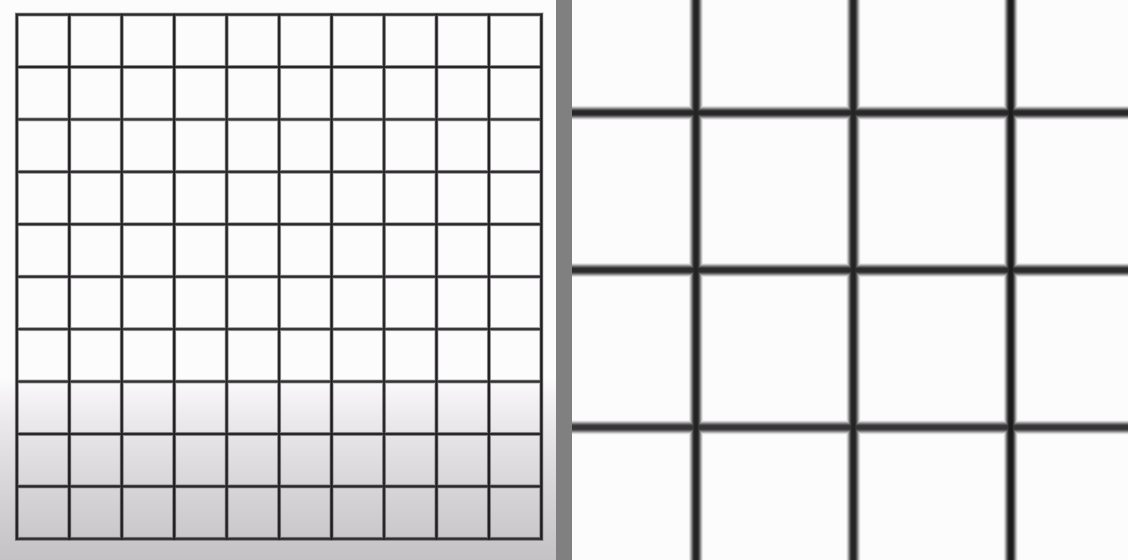
Left, the full canvas; right, a detail of the centre.
This pattern is drawn by a WebGL 1 fragment shader. Its source:

```glsl
precision highp float;
// Ten by ten grid of soft dark lines on white paper, shaded grey along the bottom.

uniform vec2 u_resolution;

const float CELLS = 10.0;                        // repeats across and down
const vec2 GRID_MIN = vec2(0.0303, 0.0378);      // lower left corner, share of canvas
const vec2 GRID_MAX = vec2(0.9737, 0.9740);      // upper right corner
const float LINE_HALF_WIDTH = 0.0027;            // share of canvas height
const float LINE_SOFTNESS = 0.0020;              // half of the blurred edge
const float TONE_VARIATION = 0.10;               // lightening of the palest line
const float ROW_FADE = 0.05;                     // rows are paler than columns
const vec3 PAPER = vec3(0.994, 0.988, 0.994);
const vec3 SHADE = vec3(0.772, 0.762, 0.775);
const vec3 INK = vec3(0.105, 0.100, 0.105);
const float SHADE_TOP = 0.325;                   // height where shading begins
const float SHADE_CURVE = 0.78;

float hash(float n) {
  return fract(sin(n * 127.1 + 11.7) * 4375.85);
}

// Ink coverage of one line at a given distance.
float lineCoverage(float dist) {
  float soft = max(LINE_SOFTNESS, 0.5 / u_resolution.y);
  return 1.0 - smoothstep(LINE_HALF_WIDTH - soft, LINE_HALF_WIDTH + soft, dist);
}

// Coverage weakened slightly and differently for each line.
float inkAmount(float dist, float id, float fade) {
  return lineCoverage(dist) * (1.0 - fade - TONE_VARIATION * hash(id));
}

vec3 paperColor(float height) {
  float depth = clamp((SHADE_TOP - height) / SHADE_TOP, 0.0, 1.0);
  return mix(PAPER, SHADE, pow(depth, SHADE_CURVE));
}

void main() {
  vec2 uv = gl_FragCoord.xy / u_resolution;
  vec2 toHeight = vec2(u_resolution.x / u_resolution.y, 1.0);

  // Nearest column and row line, and the distance to each
  vec2 cell = (GRID_MAX - GRID_MIN) / CELLS;
  vec2 gridPos = (uv - GRID_MIN) / cell;
  vec2 nearest = clamp(floor(gridPos + 0.5), 0.0, CELLS);
  vec2 dist = abs(gridPos - nearest) * cell * toHeight;

  // Lines end at the outer frame
  vec2 outside = max(max(GRID_MIN - uv, uv - GRID_MAX), 0.0) * toHeight;
  float column = inkAmount(max(dist.x, outside.y), nearest.x, 0.0);
  float row = inkAmount(max(dist.y, outside.x), nearest.y + 31.0, ROW_FADE);

  vec3 color = mix(paperColor(uv.y), INK, max(column, row));
  gl_FragColor = vec4(color, 1.0);
}
```
